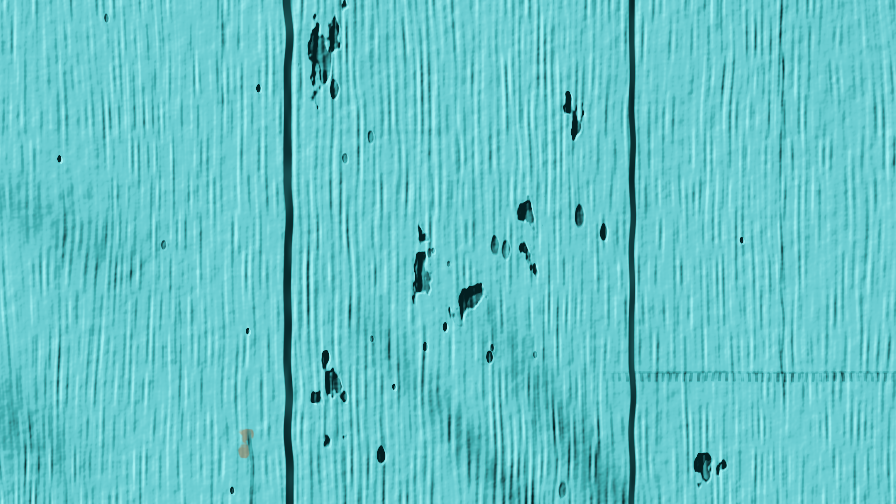
Give the GLSL for this texture, as a Shadertoy shader.

```glsl
// Three weathered planks under turquoise paint, split by two dark vertical gaps.
// A height field of grain, lumps and chipped holes is lit from the upper left;
// cracks, a toothed groove and soft diagonal shadows then darken the tone.

const vec2 LIGHT = vec2(-0.75, 0.66);   // direction towards the light

float hash(vec2 p) {
    vec3 q = fract(p.xyx * 0.1031);
    q += dot(q, q.yzx + 33.33);
    return fract((q.x + q.y) * q.z);
}

float noise(vec2 p) {
    vec2 i = floor(p), f = fract(p);
    f = f * f * (3.0 - 2.0 * f);
    return mix(mix(hash(i), hash(i + vec2(1, 0)), f.x),
               mix(hash(i + vec2(0, 1)), hash(i + vec2(1, 1)), f.x), f.y);
}

float fbm(vec2 p) {
    return 0.6 * noise(p) + 0.28 * noise(p * 2.1 + 7.0) + 0.12 * noise(p * 4.3 + 19.0);
}

// Strength of wear around a damaged spot: 1 at its centre, 0 outside its radii
float wound(vec2 p, vec2 centre, vec2 radii) {
    return max(0.0, 1.0 - length((p - centre) / radii));
}

// Coverage of paint loss: ragged wounds plus small scattered dents
float holes(vec2 p) {
    float wear = wound(p, vec2(0.645, 0.91), vec2(0.065, 0.16));
    wear = max(wear, wound(p, vec2(0.655, 0.225), vec2(0.06, 0.12)));
    wear = max(wear, wound(p, vec2(1.053, 0.575), vec2(0.035, 0.14)));
    wear = max(wear, wound(p, vec2(1.134, 0.745), vec2(0.03, 0.09)));
    wear = max(wear, wound(p, vec2(0.93, 0.40), vec2(0.05, 0.055)));
    wear = max(wear, wound(p, vec2(0.83, 0.46), vec2(0.03, 0.11)));
    wear = max(wear, wound(p, vec2(1.41, 0.075), vec2(0.035, 0.07)));
    float ragged = fbm(p * vec2(48, 24) + 3.0);
    float hole = smoothstep(0.0, 0.12, ragged + 0.5 * wear - 0.78) * smoothstep(0.0, 0.15, wear);

    for (int i = 0; i < 26; i++) {
        float k = float(i);
        vec2 spot = vec2(hash(vec2(k, 1.7)), hash(vec2(k, 5.3)));
        // Two of three dents fall on the middle plank
        spot.x = i % 3 == 0 ? spot.x * 1.78 : mix(0.66, 1.2, spot.x);
        vec2 radii = vec2(0.004, 0.007) + vec2(0.006, 0.016) * pow(hash(vec2(k, 9.1)), 2.0);
        float d = length((p - spot) / radii) + 0.9 * (ragged - 0.5);
        hole = max(hole, (1.0 - smoothstep(0.7, 1.1, d)) * mix(0.3, 1.0, hash(vec2(k, 13.9))));
    }
    return hole;
}

float height(vec2 p, float hole) {
    float ridged = p.x < 0.572 ? 0.35 : p.x < 1.255 ? 1.0 : 0.5;
    float bend = 0.035 * noise(p * vec2(5, 1.6)) + 0.006 * noise(p * vec2(20, 9));
    float ridge = sin((p.x + bend) * 390.0) * smoothstep(0.25, 0.7, noise(p * vec2(6, 2.5) + 4.0));
    return 0.2 * ridged * ridge
         + 0.9 * noise(vec2(p.x + bend, p.y) * vec2(150, 13))
         + 0.8 * fbm(p * 48.0)
         - 0.6 * hole;
}

// Wavering vertical line of half width w, between heights y0 and y1
float crack(vec2 p, float x, float y0, float y1, float w) {
    float edge = 1.0 / iResolution.y;
    float d = abs(p.x - x - 0.008 * (noise(vec2(p.y * 14.0, x * 40.0)) - 0.5));
    float ends = smoothstep(y0, y0 + 0.04, p.y) * (1.0 - smoothstep(y1 - 0.04, y1, p.y));
    return (1.0 - smoothstep(w - edge, w + edge, d)) * ends;
}

// Soft shadow along the segment from a to b
float shadow(vec2 p, vec2 a, vec2 b, float width) {
    vec2 ab = b - a;
    float t = clamp(dot(p - a, ab) / dot(ab, ab), 0.0, 1.0);
    float d = length(p - a - ab * t) / width;
    return exp(-d * d) * mix(0.45, 1.0, t);
}

void mainImage(out vec4 fragColor, in vec2 fragCoord) {
    vec2 p = fragCoord / iResolution.y;

    // Relief lighting
    vec2 q = p + LIGHT * 0.004;
    float hole = holes(p);
    float relief = height(p, hole) - height(q, holes(q));
    float tone = 0.61 + 0.65 * relief + 0.12 * (fbm(p * vec2(4, 2)) - 0.5);
    tone -= hole * mix(0.62, 0.38, holes(p + LIGHT * 0.02));

    // Cast shadows
    float shade = shadow(p, vec2(0.72, 0.37), vec2(1.05, -0.02), 0.035)
                + shadow(p, vec2(0.97, 0.37), vec2(1.21, 0.02), 0.045)
                + 0.7 * shadow(p, vec2(0.20, 0.50), vec2(0.03, 0.59), 0.06)
                + 0.8 * shadow(p, vec2(0.15, 0.07), vec2(-0.02, 0.20), 0.07);
    tone -= 0.21 * shade;

    // Hairline cracks
    float broken = 0.35 + 0.65 * noise(p * vec2(9, 30));
    float line = crack(p, 0.442, 0.76, 1.1, 0.0025) + crack(p, 1.551, 0.18, 1.1, 0.0025)
               + 0.4 * crack(p, 0.125, 0.45, 1.1, 0.002) + crack(p, 0.497, -0.1, 0.16, 0.004)
               + 0.6 * crack(p, 0.357, 0.22, 0.42, 0.002);
    tone -= 0.42 * line * broken;

    // Toothed groove across the right plank
    float y = p.y - 0.248 - 0.004 * noise(vec2(p.x * 12.0, 2.0));
    float teeth = smoothstep(-0.2, 0.6, sin(p.x * 440.0 + 2.0 * noise(p * 25.0)));
    float groove = teeth * (1.0 - smoothstep(0.006, 0.011, abs(y)))
                 + 0.6 * (1.0 - smoothstep(0.001, 0.004, abs(y - 0.010)));
    tone -= 0.33 * groove * smoothstep(1.16, 1.27, p.x) * (0.4 + 0.6 * noise(p * 30.0));

    // Gaps between planks, each with a lit right rim
    float gap = max(crack(p, 0.572, -0.1, 1.1, 0.008), crack(p, 1.255, -0.1, 1.1, 0.006));
    float rim = max(crack(p, 0.583, -0.1, 1.1, 0.003), crack(p, 1.264, -0.1, 1.1, 0.002));
    tone = mix(tone + 0.16 * rim, 0.06 + 0.12 * noise(p * vec2(90, 20)), gap);

    // Tone to paint colour
    vec3 color = mix(vec3(0.01, 0.12, 0.13), vec3(0.25, 0.68, 0.69), smoothstep(0.0, 0.45, tone));
    color = mix(color, vec3(0.42, 0.80, 0.82), smoothstep(0.40, 0.60, tone));
    color = mix(color, vec3(0.64, 0.93, 0.94), smoothstep(0.58, 1.0, tone));

    // Bare wood beside the lower left crack
    float bare = smoothstep(0.35, 0.6, wound(p, vec2(0.486, 0.125), vec2(0.025, 0.07)) * 2.0 * fbm(p * 50.0));
    color = mix(color, vec3(0.50, 0.46, 0.36) * (0.5 + tone), 0.7 * bare * (1.0 - line));
    fragColor = vec4(color, 1.0);
}
```
